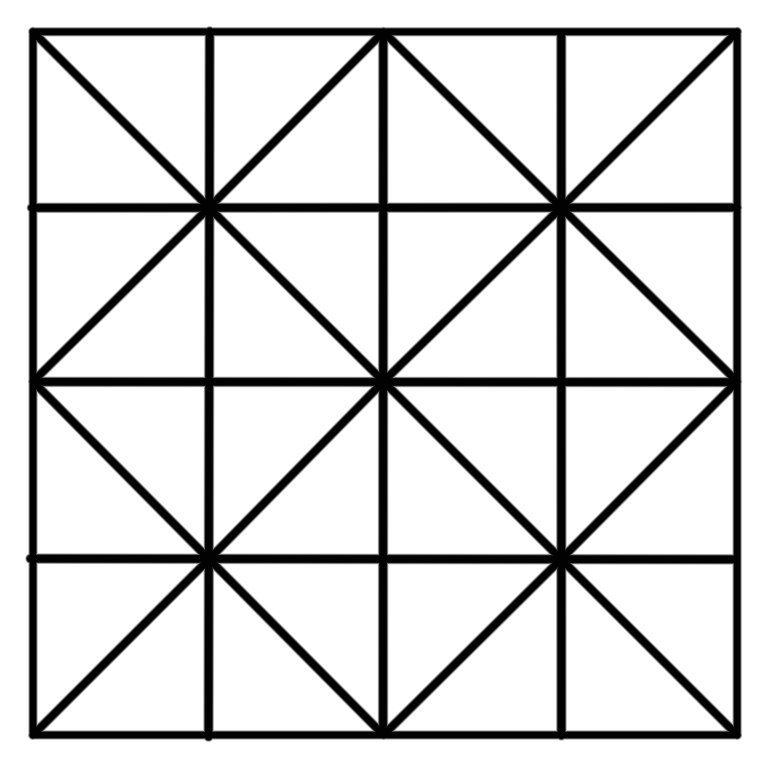
This pattern is drawn by a three.js fragment shader. Its source:

```glsl
// Black line lattice on white: a 4 by 4 grid of squares whose alternating
// diagonals meet in eight-armed stars. Every stroke is a round-capped segment
// in cell units; a hash gives inner strokes slightly uneven ends and leans.

#define CELLS 4.0
#define ORIGIN vec2(0.0430, 0.0430)
#define CELL_SIZE vec2(0.2292, 0.2289)
#define FRAME_WIDTH 0.0102
#define GRID_WIDTH 0.0118
#define DIAGONAL_WIDTH 0.0110
#define SOFTNESS 0.0019
#define CENTRE_DRIFT vec2(-0.009, 0.011)
#define OVERRUN 0.018
#define LEAN 0.005
#define INK vec3(0.008)
#define PAPER vec3(1.0)

varying vec2 vUv;

// Two values from -1 to 1
vec2 hash2(float seed) {
  vec3 q = fract(vec3(seed) * vec3(0.1031, 0.1030, 0.0973));
  q += dot(q, q.yzx + 33.33);
  return fract((q.xx + q.yz) * q.zy) * 2.0 - 1.0;
}

// Signed distance to a round-capped stroke, in canvas units
float stroke(vec2 p, vec2 a, vec2 b, float width) {
  vec2 ap = (p - a) * CELL_SIZE;
  vec2 ab = (b - a) * CELL_SIZE;
  float t = clamp(dot(ap, ab) / dot(ab, ab), 0.0, 1.0);
  return length(ap - ab * t) - 0.5 * width;
}

// Horizontal line of the grid; swapped coordinates give a vertical one
float gridLine(vec2 p, float index, float seed) {
  float inner = step(0.5, index) * step(index, CELLS - 0.5);
  vec2 ends = hash2(seed) * OVERRUN * inner;
  vec2 lean = hash2(seed + 47.0) * LEAN * inner;
  vec2 a = vec2(ends.x, index + lean.x);
  vec2 b = vec2(CELLS + ends.y, index + lean.y);
  return stroke(p, a, b, mix(FRAME_WIDTH, GRID_WIDTH, inner));
}

// Rising diagonal, moved right by shift cells and cut to the square
float diagonal(vec2 p, float shift) {
  vec2 a = max(vec2(shift, -shift), 0.0);
  return stroke(p, a, CELLS - a.yx, DIAGONAL_WIDTH);
}

void main() {
  vec2 p = (vUv - ORIGIN) / CELL_SIZE;

  // The middle row and column sit slightly off centre
  p -= CENTRE_DRIFT * max(1.0 - abs(p - 0.5 * CELLS), 0.0);

  // Frame and grid
  float d = 1.0;
  for (float i = 0.0; i <= CELLS; i++) {
    d = min(d, gridLine(p, i, i + 3.0));
    d = min(d, gridLine(p.yx, i, i + 19.0));
  }

  // Diagonals in both directions, two cells apart
  vec2 mirrored = vec2(CELLS - p.x, p.y);
  for (float shift = 2.0 - CELLS; shift < CELLS; shift += 2.0) {
    d = min(d, diagonal(p, shift));
    d = min(d, diagonal(mirrored, shift));
  }

  float paper = smoothstep(-SOFTNESS, SOFTNESS, d);
  gl_FragColor = vec4(mix(INK, PAPER, paper), 1.0);
}
```
